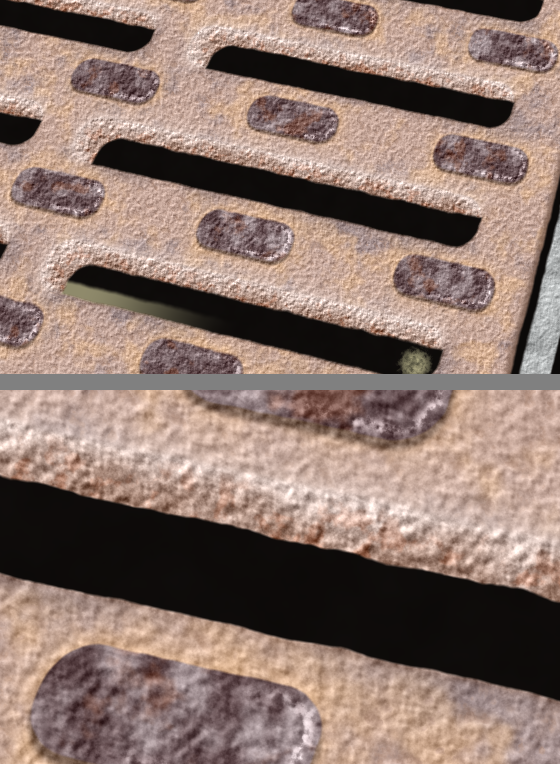
Top: the whole. Bottom: its middle third, enlarged.
A WebGL 2 fragment shader for this pattern:

```glsl
#version 300 es
precision highp float;
// Rusty cast-iron drain grate in perspective: staggered slots between rows of raised studs.
uniform vec2 u_resolution;
out vec4 fragColor;

// Perspective lattice, in canvas heights with y pointing down
const vec2 ORIGIN = vec2(0.783, 0.316);
const vec2 STEP_U = vec2(0.466, 0.0955);
const vec2 STEP_V = vec2(-0.1664, 0.2748);
const vec2 VANISH = vec2(-0.028, -0.06);
const vec2 CELL = vec2(0.476, 0.303);

// Part sizes
const vec2 STUD_HALF = vec2(0.113, 0.045);
const float STUD_ROUND = 0.039;
const float SLOT_MID = 0.525;
const float SLOT_HALF = 0.0615;
const float SLOT_ROUND = 0.052;
const float SLOT_END = 1.085;
const float BRIDGE_HALF = 0.11;
const float BRIDGE[5] = float[5](-0.9, -0.815, -1.16, -1.0, -0.75);
const vec2 WALL_SHIFT = vec2(0.15, 0.155);
const float PLATE_END = 1.41;

// Colours
const vec3 IRON = vec3(0.78, 0.66, 0.61);
const vec3 PALE = vec3(0.87, 0.79, 0.76);
const vec3 OCHRE = vec3(0.89, 0.72, 0.56);
const vec3 MAUVE = vec3(0.62, 0.55, 0.56);
const vec3 BROWN = vec3(0.57, 0.43, 0.36);
const vec3 RUST = vec3(0.68, 0.36, 0.22);
const vec3 STUD_DARK = vec3(0.36, 0.27, 0.28);
const vec3 VOID = vec3(0.045, 0.035, 0.03);
const vec3 OLIVE = vec3(0.56, 0.54, 0.42);
const vec3 STONE = vec3(0.72, 0.73, 0.73);

float hash(vec2 p) {
  vec3 q = fract(vec3(p.xyx) * 0.1031);
  q += dot(q, q.yzx + 33.33);
  return fract((q.x + q.y) * q.z);
}
float noise(vec2 p) {
  vec2 i = floor(p), f = fract(p);
  f = f * f * (3.0 - 2.0 * f);
  return mix(mix(hash(i), hash(i + vec2(1, 0)), f.x),
             mix(hash(i + vec2(0, 1)), hash(i + vec2(1, 1)), f.x), f.y);
}
float fbm(vec2 p) {
  float sum = 0.0, amp = 0.5;
  for (int i = 0; i < 4; i++) {
    sum += amp * noise(p);
    p = mat2(1.6, 1.2, -1.2, 1.6) * p + 7.3;
    amp *= 0.5;
  }
  return sum / 0.9375;
}
float roundBox(vec2 p, vec2 halfSize, float r) {
  vec2 d = abs(p) - halfSize + r;
  return length(max(d, 0.0)) + min(max(d.x, d.y), 0.0) - r;
}

// Solve the projective map for lattice coordinates
vec2 toLattice(vec2 p) {
  return inverse(mat2(STEP_U - VANISH.x * p, STEP_V - VANISH.y * p)) * (p - ORIGIN);
}
// Each row has a slot on either side of its bridge
float slotDistance(vec2 q) {
  float bridge = BRIDGE[int(clamp(floor(q.y) + 2.0, 0.0, 4.0))];
  float y = (fract(q.y) - SLOT_MID) * CELL.y;
  vec2 right = vec2(bridge + BRIDGE_HALF, SLOT_END);
  vec2 left = vec2(bridge - BRIDGE_HALF - 2.1, bridge - BRIDGE_HALF);
  vec2 span = q.x > bridge ? right : left;
  float x = (q.x - 0.5 * (span.x + span.y)) * CELL.x;
  return roundBox(vec2(x, y), vec2(0.5 * (span.y - span.x) * CELL.x, SLOT_HALF), SLOT_ROUND);
}

void main() {
  vec2 p = gl_FragCoord.xy / u_resolution.y;
  p.y = 1.0 - p.y;
  float aa = 1.3 / u_resolution.y;
  vec2 q = toLattice(p);
  float blotch = fbm(p * 9.0), patina = fbm(p * 26.0 + 4.0), grain = fbm(p * 110.0);
  float relief = grain - fbm((p + vec2(0.003, 0.004)) * 110.0);
  float rough = (patina - 0.5) * 0.006;

  // Plate: mottled iron with mauve and ochre patina
  vec3 col = mix(IRON, MAUVE, 0.75 * smoothstep(0.5, 0.75, 0.5 * (blotch + patina)));
  col = mix(col, OCHRE, 0.55 * smoothstep(0.5, 0.75, fbm(p * 17.0 + 20.0)));
  col = mix(col, BROWN, 0.6 * smoothstep(0.58, 0.8, grain));

  // Slot rims: bright on the far side, stained on the near side
  float mouth = slotDistance(q) + rough;
  float hole = max(mouth, slotDistance(q - WALL_SHIFT) + rough * 1.5);
  float farSide = smoothstep(-0.01, 0.03, slotDistance(q - WALL_SHIFT) - mouth);
  float rim = exp(-max(mouth, 0.0) / 0.02);
  col = mix(col, PALE, 0.65 * rim * farSide);
  col = mix(col, MAUVE * 0.85, 0.7 * rim * (1.0 - farSide) * smoothstep(0.3, 0.65, blotch));
  col = mix(col, BROWN, 0.7 * (1.0 - farSide) * exp(-max(mouth, 0.0) / 0.004));

  // Studs with an ochre halo, worn dark tops and lit edges
  vec2 cell = floor(q + 0.5);
  vec2 local = (q - cell) * CELL;
  float stud = roundBox(local, STUD_HALF, STUD_ROUND) + rough * 0.7;
  float shade = roundBox(local - vec2(0.002, 0.007), STUD_HALF, STUD_ROUND);
  col = mix(col, OCHRE, 0.75 * exp(-max(stud, 0.0) / 0.018) * smoothstep(0.2, 0.5, patina));
  col = mix(col, BROWN * 0.6, 0.75 * (1.0 - smoothstep(-0.003, 0.006, shade)));
  float wear = fbm(p * 32.0 + 11.0 * hash(cell + 9.0));
  vec3 top = mix(STUD_DARK, MAUVE, smoothstep(0.3, 0.75, wear) * (0.65 + 0.5 * hash(cell + 3.0)));
  top = mix(top, RUST * 0.75, 0.4 * smoothstep(0.55, 0.75, patina));
  float lit = smoothstep(-0.06, 0.12, local.x + 1.2 * local.y);
  top += 0.36 * lit * smoothstep(0.35, 0.65, grain) * exp(-pow((stud + 0.01) / 0.006, 2.0));
  col = mix(col, top, 1.0 - smoothstep(-aa, aa * 1.5, stud));
  col += relief * 0.5;

  // Slot walls, rolling from the lit lip down to flaking rust
  float depth = clamp(-mouth / max(hole - mouth - mouth, 0.001), 0.0, 1.0);
  vec3 wall = mix(PALE, BROWN, smoothstep(0.0, 0.75, depth + 0.5 * (patina - 0.5)));
  wall = mix(wall, RUST, 0.7 * smoothstep(0.52, 0.72, fbm(p * 60.0)) * depth);
  wall = wall * (1.0 - 0.35 * smoothstep(0.7, 1.0, depth)) + relief * 0.8;
  col = mix(col, wall, 1.0 - smoothstep(-0.005, 0.003, mouth));

  // Dark voids, with daylight and moss below the nearest slot
  float nearest = step(1.0, q.y) * step(q.y, 2.0);
  float glow = nearest * smoothstep(-0.035, -0.022, mouth) * smoothstep(0.15, -0.65, q.x);
  vec3 inside = mix(VOID + 0.015 * patina, OLIVE, glow * step(-0.95, q.x));
  float moss = smoothstep(0.05, 0.025, length(p - vec2(1.11, 0.975)) + 0.03 * (grain - 0.5));
  inside = mix(inside, OLIVE * (0.4 + grain), moss);
  col = mix(col, inside, 1.0 - smoothstep(-aa, aa * 1.5, hole));

  // Plate border, shadow gap and stone frame
  float edge = (q.x - PLATE_END) * CELL.x + rough;
  col = mix(col, BROWN * 0.75, 0.8 * smoothstep(-0.022, 0.0, edge));
  vec3 frame = STONE * (0.7 + 0.5 * patina) + relief * 0.4;
  frame = mix(VOID, frame, smoothstep(0.014, 0.022, edge) * (1.0 - smoothstep(0.08, 0.086, edge)));
  frame = mix(frame, IRON * (0.7 + 0.4 * grain), smoothstep(0.1, 0.108, edge));
  col = mix(col, frame, smoothstep(-aa, aa, edge));

  fragColor = vec4(clamp(col, 0.0, 1.0), 1.0);
}
```
